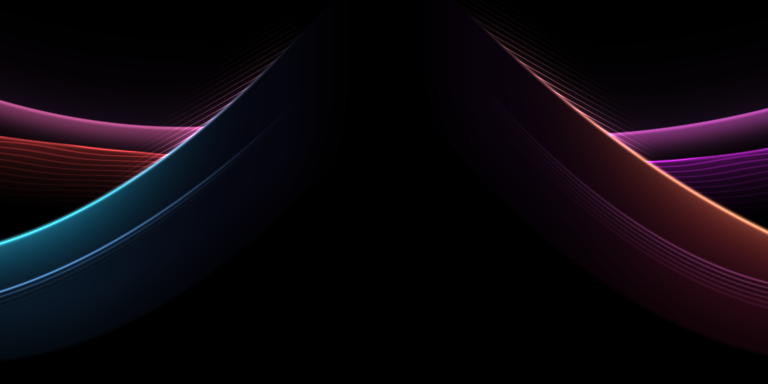
Give the GLSL for this background, as a Shadertoy shader.

```glsl
#define RIM_WIDTH 0.0055
#define RIM_GLOW 0.028
#define TIP_START 0.42
#define TIP_END 0.82
#define GROOVE_GAP 0.0125
#define GROOVE_COUNT 6
#define FEATHER_FREQ 58.0
#define FEATHER_SLOPE 0.5
#define RIPPLE_FREQ 62.0

// Height of a parabola with coefficients c at x
float curve(vec3 c, float x) {
    return c.x + x * (c.y + x * c.z);
}

float slope(vec3 c, float x) {
    return c.y + 2.0 * c.z * x;
}

// Signed distance to a parabola, positive above it
float above(vec3 c, vec2 p) {
    float m = slope(c, p.x);
    return (p.y - curve(c, p.x)) / sqrt(1.0 + m * m);
}

float line(float d, float width) {
    return exp(-d * d / (width * width));
}

// Thin bright crest once per period
float crest(float phase) {
    return pow(0.5 + 0.5 * cos(6.2831853 * phase), 4.0);
}

void mainImage(out vec4 fragColor, in vec2 fragCoord) {
    vec2 uv = fragCoord / iResolution.xy * vec2(2.0, 1.0);
    float pixel = 1.0 / iResolution.y;
    float side = step(1.0, uv.x);
    vec2 p = vec2(min(uv.x, 2.0 - uv.x), uv.y);

    // Shape of each wing, left and right
    vec3 rimCurve = mix(vec3(0.367, 0.3105, 0.49), vec3(0.396, 0.478, 0.322), side);
    vec3 hemCurve = mix(vec3(0.057, 0.111, 0.549), vec3(0.07, 0.22, 0.521), side);
    vec3 grooveCurve = mix(vec3(0.24, 0.317, 0.421), vec3(0.263, 0.252, 0.592), side);
    vec3 tubeCurve = mix(vec3(0.74, -0.29, 0.30), vec3(0.719, -0.25, 0.22), side);
    vec3 foldCurve = mix(vec3(0.646, -0.13, 0.05), vec3(0.615, -0.17, 0.20), side);

    // Colours of each wing
    vec3 ribbonTop = mix(vec3(0.05, 0.24, 0.32), vec3(0.30, 0.10, 0.10), side);
    vec3 ribbonLow = mix(vec3(0.035, 0.085, 0.14), vec3(0.15, 0.03, 0.07), side);
    vec3 ribbonFar = mix(vec3(0.018, 0.02, 0.055), vec3(0.035, 0.008, 0.045), side);
    vec3 rimNear = mix(vec3(0.30, 0.82, 0.92), vec3(1.0, 0.66, 0.46), side);
    vec3 rimFar = mix(vec3(0.55, 0.62, 0.78), vec3(0.78, 0.48, 0.46), side);
    vec3 grooveColor = mix(vec3(0.30, 0.47, 0.66), vec3(0.42, 0.22, 0.42), side);
    vec3 tubeColor = mix(vec3(0.56, 0.25, 0.43), vec3(0.56, 0.23, 0.52), side);
    vec3 foldColor = mix(vec3(0.56, 0.17, 0.18), vec3(0.50, 0.10, 0.54), side);
    vec3 featherColor = mix(vec3(0.58, 0.30, 0.44), vec3(0.74, 0.40, 0.48), side);

    float rim = above(rimCurve, p);
    float hem = above(hemCurve, p);
    float tube = above(tubeCurve, p);
    float fold = above(foldCurve, p);
    float tipFade = 1.0 - smoothstep(TIP_START, TIP_END, p.x);

    // Haze over the tube
    vec3 back = vec3(0.085, 0.04, 0.095) * exp(-max(tube, 0.0) / 0.075)
              * (1.0 - smoothstep(0.45, 0.75, p.x));

    // Rounded tube with a lit upper lip
    float tubeDepth = max(-tube, 0.0);
    float tubeShade = exp(-pow(tubeDepth / 0.05, 2.0));
    vec3 tubeBody = tubeColor * (0.82 * tubeShade + 0.05);
    tubeBody += tubeColor * 0.5 * line(tube + 0.004, 0.005);
    back = mix(back, tubeBody, smoothstep(pixel, -pixel, tube));

    // Rippled fold under the tube
    float foldDepth = max(-fold, 0.0);
    float wave = 0.004 * sin(p.x * 17.0 + foldDepth * 30.0);
    float ripple = crest((foldDepth + wave) * RIPPLE_FREQ * (1.0 + 0.4 * p.x));
    float foldShade = exp(-foldDepth / 0.062) * (1.0 - smoothstep(0.11, 0.20, foldDepth));
    vec3 foldBody = foldColor * foldShade * (0.60 + 0.55 * ripple);
    foldBody += foldColor * 0.65 * line(fold + 0.003, 0.004);
    back = mix(back, foldBody, smoothstep(pixel, -pixel, fold));

    // Feather strokes that join the rim
    float stroke = crest((p.y - FEATHER_SLOPE * p.x + 0.3 * rim) * FEATHER_FREQ);
    float reach = exp(-max(rim, 0.0) / 0.026);
    float span = smoothstep(0.25, 0.48, p.x) * (1.0 - smoothstep(0.55, 0.82, p.x));
    back += featherColor * reach * span * (0.16 + 0.75 * stroke);

    // Ribbon between rim and hem
    float depth = clamp(-rim / max(hem - rim, 0.001), 0.0, 1.0);
    vec3 ribbon = mix(ribbonTop, ribbonLow, smoothstep(0.0, 0.5, depth));
    ribbon = mix(ribbon, ribbonFar, smoothstep(0.1, 0.72, p.x));
    ribbon *= 1.0 - 0.55 * smoothstep(0.55, 1.0, depth);
    ribbon *= 1.0 - smoothstep(0.70, 0.96, p.x);

    // Fine grooves, fading one by one
    float groove = above(grooveCurve, p);
    float grooveFade = 1.0 - smoothstep(0.1, 0.80, p.x);
    ribbon *= 1.0 - 0.25 * line(groove + 0.018, 0.018) * grooveFade;
    for (int i = 0; i < GROOVE_COUNT; i++) {
        float n = float(i);
        float strength = mix(exp(-1.1 * n), 0.65 * exp(-0.28 * n), side);
        float offset = n * GROOVE_GAP * (1.0 - 0.5 * p.x);
        ribbon += grooveColor * strength * grooveFade * line(groove + offset, 0.0032);
    }
    ribbon *= smoothstep(-0.004, 0.012, hem);

    vec3 color = mix(back, ribbon, smoothstep(pixel, -pixel, rim));

    // Lit rim and its glow into the ribbon
    vec3 rimColor = mix(rimNear, rimFar, smoothstep(0.25, 0.6, p.x));
    color += rimColor * tipFade * 0.85 * line(rim, RIM_WIDTH * (1.0 - 0.45 * p.x));
    color += rimColor * tipFade * 0.22 * exp(-abs(rim) / RIM_GLOW)
           * step(rim, 0.0) * (1.0 - smoothstep(0.0, 0.65, p.x));

    fragColor = vec4(clamp(color, 0.0, 1.0), 1.0);
}
```
